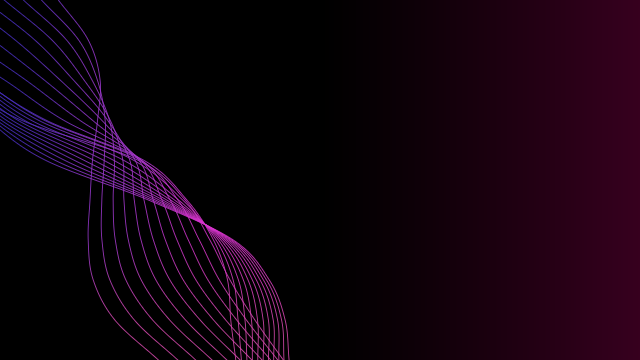
This background is drawn by a WebGL 2 fragment shader. Its source:

```glsl
#version 300 es
precision highp float;

uniform vec2 u_resolution;
out vec4 outColor;

const int KNOTS = 10;
const int STRANDS = 11;
const float LINE_WIDTH = 0.0025;

const vec3 BLACK = vec3(0.0);
const vec3 WINE = vec3(0.215, 0.0, 0.12);
const vec3 INDIGO = vec3(0.27, 0.18, 0.74);
const vec3 VIOLET = vec3(0.62, 0.22, 0.80);
const vec3 MAGENTA = vec3(0.84, 0.20, 0.80);
const vec3 PINK = vec3(0.84, 0.29, 0.68);

// Each knot holds x of the first, middle and last strand, from top to bottom.
const vec3 FAN[KNOTS] = vec3[KNOTS](
  vec3(0.162, -0.104, -0.447), vec3(0.245, 0.042, -0.336),
  vec3(0.278, 0.167, -0.127), vec3(0.271, 0.282, 0.058),
  vec3(0.257, 0.375, 0.382), vec3(0.250, 0.400, 0.514),
  vec3(0.245, 0.426, 0.583), vec3(0.259, 0.472, 0.639),
  vec3(0.319, 0.556, 0.708), vec3(0.440, 0.667, 0.787));

const vec3 BAND[KNOTS] = vec3[KNOTS](
  vec3(-0.255, -0.289, -0.324), vec3(-0.150, -0.197, -0.231),
  vec3(-0.046, -0.097, -0.139), vec3(0.127, 0.032, -0.032),
  vec3(0.398, 0.259, 0.125), vec3(0.519, 0.463, 0.412),
  vec3(0.593, 0.625, 0.648), vec3(0.632, 0.701, 0.748),
  vec3(0.641, 0.731, 0.792), vec3(0.655, 0.731, 0.803));

// Knot lookup, extended in a straight line past both ends.
vec3 knotAt(vec3 knots[KNOTS], int i) {
  if (i < 0) return 2.0 * knots[0] - knots[1];
  if (i >= KNOTS) return 2.0 * knots[KNOTS - 1] - knots[KNOTS - 2];
  return knots[i];
}

// Catmull-Rom spline over evenly spaced heights.
vec3 spline(vec3 knots[KNOTS], float depth) {
  float s = depth * float(KNOTS - 1);
  int i = clamp(int(floor(s)), 0, KNOTS - 2);
  float t = s - float(i);
  vec3 a = knotAt(knots, i - 1);
  vec3 b = knotAt(knots, i);
  vec3 c = knotAt(knots, i + 1);
  vec3 d = knotAt(knots, i + 2);
  return b + 0.5 * t * (c - a + t * (2.0 * a - 5.0 * b + 4.0 * c - d
    + t * (3.0 * (b - c) + d - a)));
}

// Quadratic weights of the three guide strands.
vec3 strandWeights(float t) {
  return vec3((2.0 * t - 1.0) * (t - 1.0), 4.0 * t * (1.0 - t), t * (2.0 * t - 1.0));
}

// Share of one pixel covered by a line of the given width.
float lineCoverage(float dist, float width, float pixel) {
  float halfWidth = 0.5 * width;
  float halfPixel = 0.5 * pixel;
  float overlap = min(dist + halfPixel, halfWidth) - max(dist - halfPixel, -halfWidth);
  return clamp(overlap / pixel, 0.0, 1.0);
}

// Combined coverage of all strands in a ribbon.
float ribbon(vec3 knots[KNOTS], vec2 p, float pixel) {
  const float STEP = 0.002;
  float depth = 1.0 - p.y;
  vec3 guides = spline(knots, depth);
  vec3 slopes = (spline(knots, depth + STEP) - spline(knots, depth - STEP)) / (2.0 * STEP);
  float gap = 1.0;
  for (int i = 0; i < STRANDS; i++) {
    vec3 weights = strandWeights(float(i) / float(STRANDS - 1));
    float slope = dot(slopes, weights);
    float dist = abs(p.x - dot(guides, weights)) / sqrt(1.0 + slope * slope);
    gap *= 1.0 - 0.9 * lineCoverage(dist, LINE_WIDTH, pixel);
  }
  return 1.0 - gap;
}

vec3 strandColor(vec2 p) {
  vec3 color = mix(INDIGO, VIOLET, smoothstep(0.0, 0.32, p.x));
  color = mix(color, MAGENTA, smoothstep(0.3, 0.58, p.x));
  return mix(color, PINK, smoothstep(0.38, 0.05, p.y));
}

vec3 backdrop(float x) {
  float ramp = clamp((x - 0.5) / 0.5, 0.0, 1.0);
  return mix(BLACK, WINE, pow(ramp, 1.15));
}

void main() {
  float pixel = 1.0 / u_resolution.y;
  vec2 p = gl_FragCoord.xy * pixel;
  vec3 color = backdrop(gl_FragCoord.x / u_resolution.x);

  // Two crossing ribbons share one colour sweep.
  float gap = (1.0 - ribbon(FAN, p, pixel)) * (1.0 - ribbon(BAND, p, pixel));
  color = mix(color, strandColor(p), 1.0 - gap);
  outColor = vec4(color, 1.0);
}
```
